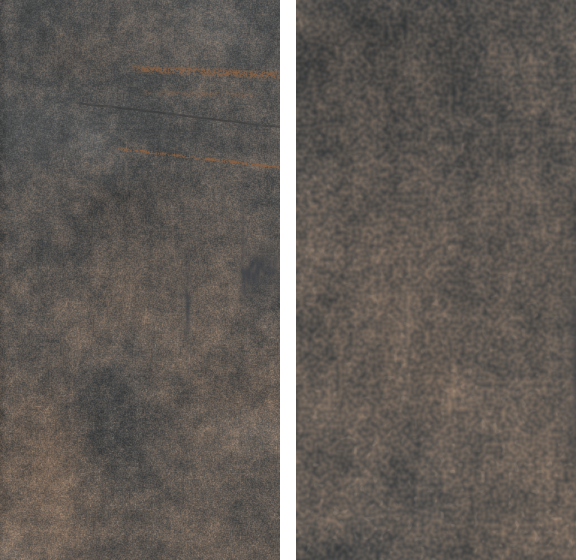
Left: the whole. Right: its middle third, enlarged.
This texture is drawn by a WebGL 1 fragment shader. Its source:

```glsl
precision highp float;
uniform vec2 u_resolution;

vec2 gradient(vec2 cell) {
  vec3 q = fract(vec3(cell.xyx) * vec3(0.1031, 0.1030, 0.0973));
  q += dot(q, q.yzx + 33.33);
  float angle = 6.2832 * fract((q.x + q.y) * q.z);
  return vec2(cos(angle), sin(angle));
}

float noise(vec2 p) {
  vec2 i = floor(p), f = p - i;
  vec2 u = f * f * f * (f * (f * 6.0 - 15.0) + 10.0);
  vec2 e = vec2(1.0, 0.0);
  float low = mix(dot(gradient(i), f), dot(gradient(i + e), f - e), u.x);
  float high = mix(dot(gradient(i + e.yx), f - e.yx), dot(gradient(i + 1.0), f - 1.0), u.x);
  return mix(low, high, u.y);
}

float fbm(vec2 p) {
  float sum = 0.0, amp = 0.5;
  for (int i = 0; i < 5; i++) {
    sum += amp * noise(p);
    p = mat2(1.6, 1.2, -1.2, 1.6) * p + 7.3;
    amp *= 0.5;
  }
  return sum;
}

float patchAt(vec2 p, vec2 center, vec2 radius) {
  vec2 d = (p - center) / radius;
  return exp(-dot(d, d));
}

// Slightly wavering scratch from a to b, faded in at its left end
float scratch(vec2 p, vec2 a, vec2 b, float width) {
  float t = (p.x - a.x) / (b.x - a.x);
  float off = abs(p.y - mix(a.y, b.y, t) + 0.004 * noise(p * vec2(14.0, 3.0)));
  float ends = smoothstep(0.0, 0.15, t) * (1.0 - smoothstep(0.85, 1.15, t));
  return ends * (1.0 - smoothstep(0.2 * width, width, off));
}

void main() {
  vec2 p = gl_FragCoord.xy / u_resolution.x;
  vec2 warped = p + 0.12 * vec2(fbm(p * 5.0), fbm(p * 5.0 + 31.0));

  float clouds = fbm(p * 3.0 + 4.0);
  float mottle = fbm(p * 16.0 + 11.0);
  float grain = 0.35 * noise(p * 61.0) + 0.45 * noise(p * 103.0) + 0.75 * noise(p * 187.0 + 5.0);
  float brushed = noise(p * vec2(48.0, 5.0)) + 0.5 * noise(p * vec2(7.0, 55.0));

  // Rust warmth grows toward the bottom and in a few stains
  float warm = 0.40 - 0.24 * (p.y - 1.0) + 0.7 * clouds + 0.6 * mottle + 0.6 * grain;
  warm += 0.35 * patchAt(warped, vec2(0.15, 0.40), vec2(0.20, 0.25));
  warm += 0.30 * patchAt(warped, vec2(0.85, 0.58), vec2(0.22, 0.16));
  warm += 0.20 * patchAt(warped, vec2(0.50, 1.02), vec2(0.40, 0.20));
  warm -= 0.35 * patchAt(warped, vec2(0.38, 0.50), vec2(0.13, 0.18));
  warm -= 0.30 * patchAt(warped, vec2(0.10, 1.55), vec2(0.30, 0.15));
  vec3 color = mix(vec3(0.320, 0.328, 0.330), vec3(0.430, 0.372, 0.325), clamp(warm, 0.0, 1.15));

  // Light and dark clouds, brushed strokes and sandy grain
  float tone = 0.99 + 0.25 * clouds + 0.28 * mottle + 0.26 * grain + 0.06 * brushed;
  tone += 0.20 * patchAt(warped, vec2(0.34, 1.45), vec2(0.08, 0.09));
  tone += 0.12 * patchAt(warped, vec2(0.76, 1.90), vec2(0.12, 0.10));
  tone += 0.14 * patchAt(warped, vec2(0.90, 0.46), vec2(0.15, 0.10));
  tone += 0.14 * patchAt(warped, vec2(0.02, 0.03), vec2(0.12, 0.10));
  tone -= 0.13 * patchAt(warped, vec2(0.42, 1.29), vec2(0.20, 0.13));
  tone -= 0.11 * patchAt(warped, vec2(0.26, 1.80), vec2(0.16, 0.14));
  tone -= 0.11 * patchAt(warped, vec2(0.38, 0.50), vec2(0.14, 0.18));
  tone -= 0.12 * (1.0 - smoothstep(0.0, 0.03, p.x + 0.02 * mottle));
  color *= tone;

  // Pale mineral flecks, denser in the lower half
  float flecks = smoothstep(0.25, 0.50, noise(p * 125.0 + 19.0) + 0.4 * mottle);
  color += flecks * mix(0.07, 0.03, smoothstep(0.3, 1.4, p.y)) * vec3(1.0, 0.88, 0.76);

  // Navy blot and vertical drips, broken up by the rough ground
  float ragged = 0.9 * mottle + 0.9 * noise(p * vec2(60.0, 24.0)) + 0.4 * grain;
  float navy = 0.75 * patchAt(warped, vec2(0.93, 1.02), vec2(0.06, 0.08));
  navy += 0.6 * patchAt(p, vec2(0.67, 0.90), vec2(0.012, 0.15));
  navy += 0.4 * patchAt(p, vec2(0.87, 1.10), vec2(0.010, 0.16));
  navy *= smoothstep(-0.35, 0.30, ragged + 0.3 * navy);
  color = mix(color, vec3(0.215, 0.235, 0.265), min(navy, 0.7));

  // Worn orange streaks and one dark scratch
  float wear = smoothstep(-0.55, 0.30, grain + 0.8 * noise(p * vec2(22.0, 60.0)));
  float rust = 0.75 * scratch(p, vec2(0.44, 1.757), vec2(1.04, 1.729), 0.019);
  rust += 0.25 * scratch(p, vec2(0.48, 1.672), vec2(0.90, 1.660), 0.014);
  rust += 0.85 * scratch(p, vec2(0.38, 1.474), vec2(1.02, 1.400), 0.008);
  color = mix(color, vec3(0.56, 0.38, 0.25), min(rust, 1.0) * wear);
  float cut = scratch(p, vec2(0.22, 1.639), vec2(1.05, 1.540), 0.006);
  color = mix(color, vec3(0.20, 0.20, 0.20), 0.65 * cut * wear);

  gl_FragColor = vec4(clamp(color, 0.0, 1.0), 1.0);
}
```
